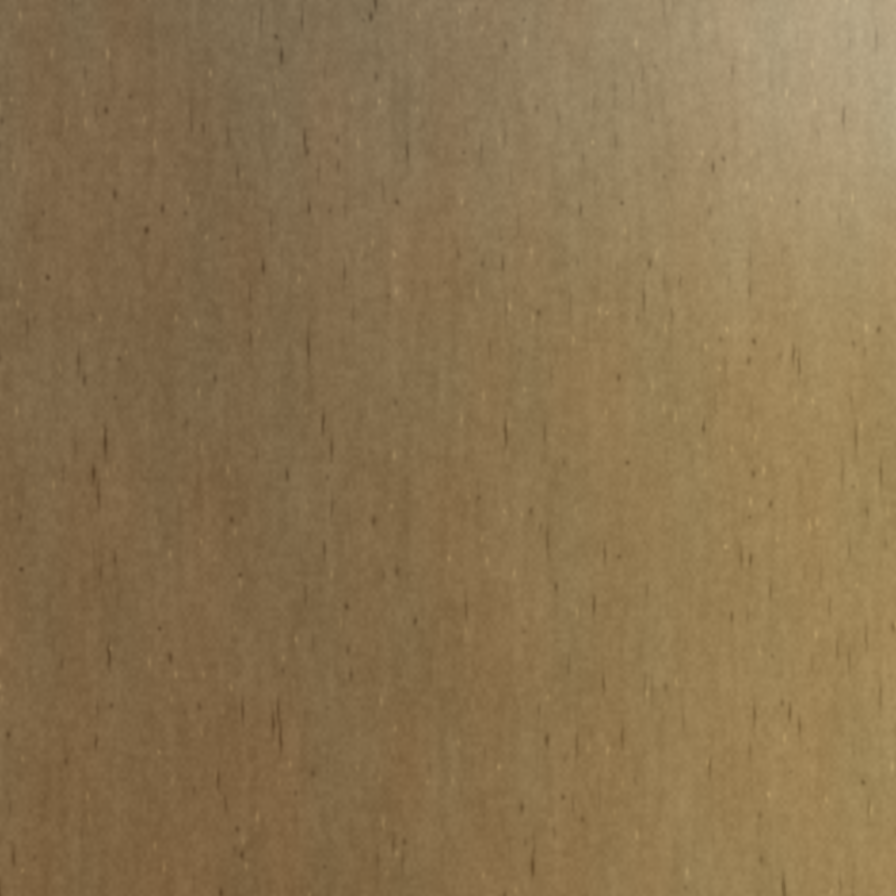
Reproduce this texture procedurally as a Shadertoy shader.

```glsl
// Softly lit tan fabric with fine vertical slubs and small flecks.

float hash(vec2 p) {
    vec3 q = fract(vec3(p.xyx) * 0.1031);
    q += dot(q, q.yzx + 33.33);
    return fract((q.x + q.y) * q.z);
}

float noise(vec2 p) {
    vec2 cell = floor(p);
    vec2 f = fract(p);
    f = f * f * (3.0 - 2.0 * f);
    float low = mix(hash(cell), hash(cell + vec2(1.0, 0.0)), f.x);
    float high = mix(hash(cell + vec2(0.0, 1.0)), hash(cell + vec2(1.0, 1.0)), f.x);
    return mix(low, high, f.y);
}

// Noise centred on zero
float grain(vec2 p) {
    return noise(p) - 0.5;
}

// Sparse soft flecks, one candidate per cell, stretched along y
float flecks(vec2 uv, vec2 cells, vec2 radius, float density, float seed) {
    vec2 home = floor(uv * cells);
    float sum = 0.0;
    for (int j = -1; j <= 1; j++) {
        for (int i = -1; i <= 1; i++) {
            vec2 cell = home + vec2(i, j);
            vec2 key = cell + seed;
            vec2 centre = (cell + vec2(hash(key + 11.3), hash(key + 47.9))) / cells;
            float size = 0.6 + 0.8 * hash(key + 83.1);
            vec2 d = (uv - centre) / (radius * vec2(1.0, size));
            d.x += 0.5 * grain(vec2(uv.y * 90.0, key.x));
            float present = step(hash(key), density);
            sum += present * (0.35 + 0.65 * hash(key + 29.7)) * exp(-dot(d, d));
        }
    }
    return sum;
}

// Warm shade on the left, ochre on the right, pale light at the upper right
vec3 lighting(vec2 uv) {
    vec3 shade = mix(vec3(0.485, 0.385, 0.255), vec3(0.485, 0.405, 0.295), uv.y);
    vec3 ochre = vec3(0.625, 0.525, 0.345);
    vec3 color = mix(shade, ochre, smoothstep(0.22, 1.08, uv.x + 0.06 * uv.y));
    float haze = smoothstep(0.55, 1.0, uv.y) * smoothstep(0.1, 0.6, uv.x);
    color += vec3(0.005, 0.018, 0.04) * haze;
    vec2 d = (uv - vec2(1.03, 0.97)) / vec2(0.30, 0.27);
    return color + vec3(0.075, 0.10, 0.135) * exp(-dot(d, d));
}

void mainImage(out vec4 fragColor, in vec2 fragCoord) {
    vec2 uv = fragCoord / iResolution.xy;
    vec3 color = lighting(uv);

    // Faint blotches of brightness and of red against green
    color += 0.018 * grain(uv * vec2(16.0, 9.0) + 5.0);
    color += vec3(0.012, -0.008, -0.012) * grain(uv * vec2(22.0, 7.0) + 31.0);

    // Long threads, broken streaks and fine soft grain
    float weave = 0.018 * grain(uv * vec2(95.0, 7.0));
    weave += 0.022 * grain(uv * vec2(130.0, 28.0) + 17.0);
    weave += 0.026 * grain(uv * vec2(150.0, 105.0) + 63.0);
    weave += 0.030 * grain(uv * vec2(235.0, 200.0) + 9.0);
    weave += 0.012 * grain(uv * vec2(60.0, 190.0) + 41.0);
    color += weave * vec3(1.0, 1.0, 0.92);

    // Dark slubs, gathered along a few threads, and tiny pits
    float gather = smoothstep(0.35, 0.8, noise(uv * vec2(34.0, 6.0) + 71.0));
    float dark = flecks(uv, vec2(36.0, 22.0), vec2(0.0024, 0.012), 0.45, 3.0) * gather;
    dark += 0.9 * flecks(uv, vec2(34.0, 34.0), vec2(0.0028, 0.0045), 0.12, 120.0);
    color -= vec3(0.125, 0.12, 0.10) * min(dark, 1.0);

    // Small raised fibres catching the light
    float light = flecks(uv, vec2(40.0, 36.0), vec2(0.0024, 0.005), 0.16, 240.0);
    color += vec3(0.085, 0.08, 0.06) * min(light, 1.0);

    fragColor = vec4(clamp(color, 0.0, 1.0), 1.0);
}
```
